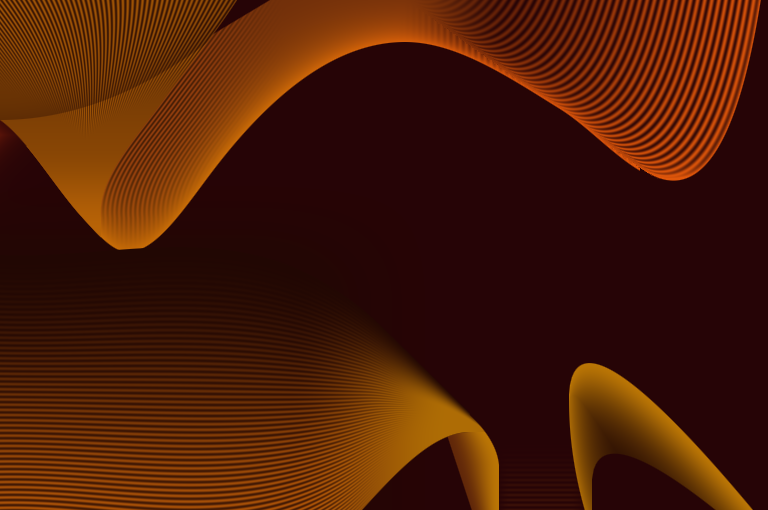
A WebGL 2 fragment shader for this background:

```glsl
#version 300 es
precision highp float;
// Glowing amber ribbons of fine lines, folded over a dark maroon ground.
// Each ribbon is bounded by Hermite curves or root curves; its lines are
// level sets of the position across the ribbon.

#define GRID 510.0          // design units over the canvas height
#define FRONT_LINES 82.0    // lines in the upper left sheet
#define LOWER_LINES 62.0    // lines in the lower left sheet
#define BACK_SPACING 4.6    // spacing inside the upper fold
#define RIGHT_SPACING 6.2   // spacing in the upper right sheet

uniform vec2 u_resolution;
out vec4 fragColor;

const vec3 GROUND = vec3(0.15, 0.015, 0.022);
const vec3 SHADOW = vec3(0.13, 0.028, 0.012);
const vec3 BROWN = vec3(0.38, 0.155, 0.035);
const vec3 AMBER = vec3(0.79, 0.43, 0.025);
const vec3 GOLD = vec3(0.73, 0.46, 0.02);
const vec3 EMBER = vec3(0.88, 0.34, 0.04);

// Knots of the long upper edge: position, height, slope
const vec3 EDGE[7] = vec3[7](
  vec3(0, 120, 0.7), vec3(82, 217, 1.1), vec3(128, 252, 0),
  vec3(215, 168, -1.3), vec3(405, 42, 0), vec3(560, 109, 0.62),
  vec3(672, 181, 0));

// Cubic through two knots, held constant outside them
float hermite(float x, vec3 a, vec3 b) {
  float h = b.x - a.x;
  float t = clamp((x - a.x) / h, 0.0, 1.0);
  float r = 1.0 - t;
  return mix(a.y, b.y, t * t * (3.0 - 2.0 * t))
       + h * t * r * (a.z * r - b.z * t);
}

float upperEdge(float x) {
  float y = EDGE[0].y;
  for (int i = 0; i < 6; i++)
    if (x >= EDGE[i].x) y = hermite(x, EDGE[i], EDGE[i + 1]);
  return y;
}

// Smooth coverage where d is positive
float inside(float d) {
  return clamp(0.5 + d / max(fwidth(d), 0.001), 0.0, 1.0);
}

// Fine lines that melt to their mean once too dense to resolve
float stripes(float v) {
  float wave = 0.5 + 0.5 * cos(6.28318 * v);
  return mix(wave, 0.5, smoothstep(0.35, 0.75, fwidth(v)));
}

// Height of a leaning arch that starts upright at w = 0
float arch(float w, float base, float lean, float rise) {
  return base + lean * w - rise * sqrt(max(w, 0.0));
}

vec3 upperRibbon(vec3 col, float x, float y) {
  float depth = upperEdge(x) - y;
  float below = inside(depth);
  float foldX = y < 105.0
    ? hermite(y, vec3(0, 237, -0.65), vec3(105, 160, -0.74))
    : hermite(y, vec3(105, 160, -0.74), vec3(218, 101, 0.1));

  // Right sheet: one curve repeated along a slanted axis
  float u = max(0.72 * x - y - 293.0, 0.0);
  float s = 640.0 + 10.6 * sqrt(u) - 0.19 * u - x;
  float rightward = smoothstep(400.0, 520.0, x + 0.3 * y);
  float body = below * inside(s) * inside(y - 33.0 + 0.6 * (x - 215.0));
  vec3 hot = mix(AMBER, EMBER, smoothstep(180.0, 560.0, x));

  // Middle sheet, brightest along its lower edge
  float lit = exp(-max(depth, 0.0) / mix(38.0, 22.0, smoothstep(200.0, 400.0, x)));
  float lined = 1.0 - smoothstep(170.0, 290.0, x);
  float weave = mix(1.0, 0.55 + 0.8 * stripes((x - foldX) / BACK_SPACING), lined * (1.0 - lit));
  vec3 middle = mix(BROWN * 1.12 * weave, hot, lit);

  // Right sheet lines over the dark ground
  float fade = 1.0 - smoothstep(0.0, 250.0, s);
  float thread = stripes(s / RIGHT_SPACING);
  vec3 right = mix(GROUND, hot, thread * (0.28 + 0.55 * fade) + 0.08 * fade);
  float rim = exp(-max(depth, 0.0) / 9.0) + 0.5 * exp(-max(s, 0.0) / 5.0);
  right = mix(right, hot, clamp(rim, 0.0, 1.0));
  col = mix(col, mix(middle, right, rightward), body);

  // Front sheet fanning out from the fold
  float leftX = hermite(y, vec3(0, -170, 1.8), vec3(225, 95, 0.8));
  float across = (x - leftX) / max(foldX - leftX, 1.0);
  float fall = smoothstep(20.0, 235.0, y);
  float arc = 120.0 - 0.0018 * x * x - y;
  float shade = 1.0 - 0.35 * exp(-max(arc, 0.0) / 35.0) * inside(arc);
  float line = stripes(across * FRONT_LINES);
  vec3 front = mix(SHADOW, AMBER, (0.14 + 0.34 * fall + (0.62 - 0.2 * fall) * line) * shade);
  front = mix(front, AMBER, 0.7 * smoothstep(150.0, 240.0, y));
  return mix(col, front, below * inside(foldX - x));
}

vec3 lowerSheet(vec3 col, float x, float y) {
  float top = x < 380.0
    ? hermite(x, vec3(0, 255, 0.05), vec3(380, 325, 0.95))
    : 325.0 + 0.98 * (x - 380.0);
  float bottom = x < 362.0
    ? hermite(x, vec3(0, 575, -0.05), vec3(362, 510, -1.1))
    : hermite(x, vec3(362, 510, -1.1), vec3(470, 432, 0));
  float outerX = hermite(y, vec3(415, 470, 1.05), vec3(465, 499, 0.1));
  float within = inside(outerX - x);

  // Inner side of the fold
  float innerX = 448.0 + 0.33 * (y - 438.0);
  float glow = smoothstep(0.0, 1.0, (x - innerX) / max(outerX - innerX, 1.0));
  float strip = inside(y - bottom) * inside(x - innerX) * within;
  col = mix(col, mix(BROWN, GOLD, glow), strip);

  // Wide sheet, dissolving upward on the left
  float t = (y - top) / max(bottom - top, 1.0);
  float folded = smoothstep(290.0, 450.0, x);
  float fade = mix(smoothstep(0.0, 0.85, t), smoothstep(-0.05, 0.4, t), folded);
  float line = stripes(t * LOWER_LINES);
  float light = mix(0.22 + 0.65 * line, 0.92, folded) * fade;
  vec3 sheet = mix(SHADOW, mix(AMBER * vec3(0.95, 0.85, 1.3), GOLD, folded), light);
  return mix(col, sheet, inside(y - top) * inside(bottom - y) * within);
}

vec3 lowerLoop(vec3 col, float x, float y) {
  float sag = max(y - 400.0, 0.0);
  float left = x - 569.0 - 0.0013 * sag * sag;
  float outer = y - arch(x - 569.0, 400.0, 1.8, 16.3);
  float inner = y - arch(x - 592.0, 485.0, 1.39, 13.2);
  float hole = inside(inner) * inside(x - 592.0);
  float rim = exp(-pow(max(outer, 0.0) / 48.0, 1.5));
  rim = max(rim, 0.9 * exp(-max(left, 0.0) / 22.0));
  vec3 band = mix(SHADOW, GOLD, rim);
  return mix(col, band, inside(left) * inside(outer) * (1.0 - hole));
}

void main() {
  vec2 p = gl_FragCoord.xy / u_resolution.y * GRID;
  float x = p.x, y = GRID - p.y;

  // Ground with a warm shade and faint threads between the lower folds
  vec3 col = mix(GROUND, SHADOW, smoothstep(170.0, 300.0, y) * (1.0 - smoothstep(250.0, 450.0, x)));
  col += vec3(0.2, 0.06, 0.01) * exp(-x / 18.0 - abs(y - 135.0) / 18.0);
  float gap = smoothstep(495.0, 510.0, x) * (1.0 - smoothstep(570.0, 590.0, x));
  col = mix(col, BROWN, 0.35 * gap * smoothstep(440.0, 510.0, y) * stripes(y / 5.0));

  col = upperRibbon(col, x, y);
  col = lowerSheet(col, x, y);
  col = lowerLoop(col, x, y);
  fragColor = vec4(col, 1.0);
}
```
